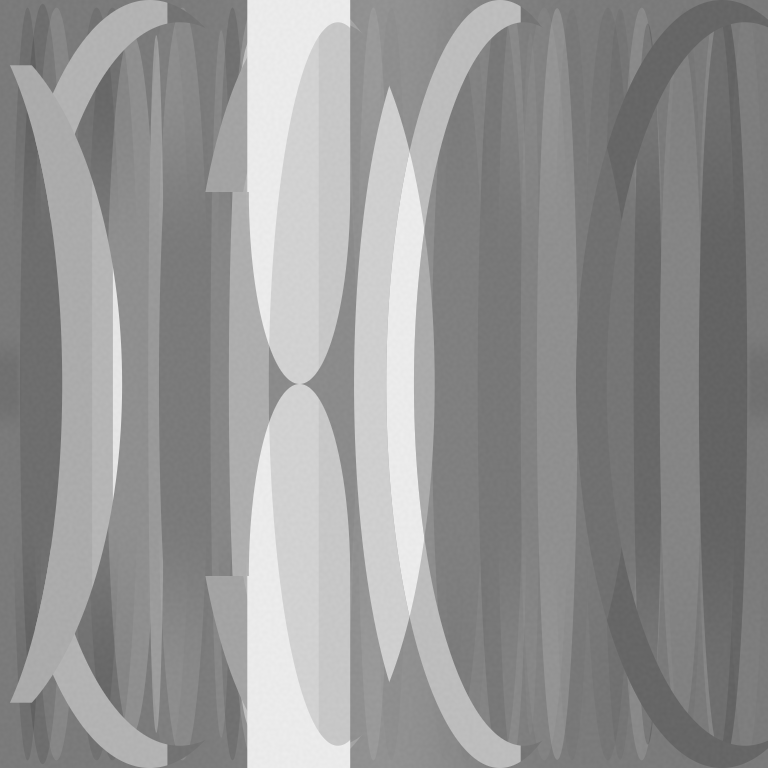
A Shadertoy shader for this background:

```glsl
// Overlapping tall grey ellipses with crescents, slim columns and a pale hourglass.

// Antialiased coverage of an axis-aligned ellipse.
float ellipse(vec2 p, vec2 center, vec2 radii) {
    vec2 q = p - center;
    float f = length(q / radii);
    float d = f * (f - 1.0) / max(length(q / (radii * radii)), 1e-4);
    return clamp(0.5 - d * iResolution.y, 0.0, 1.0);
}

// Full-height ellipse and its slightly shorter companion.
float outer(vec2 p, float x, float r) { return ellipse(p, vec2(x, 0.5), vec2(r, 0.5)); }
float inner(vec2 p, float x, float r) { return ellipse(p, vec2(x, 0.5), vec2(r, 0.471)); }

float edge(float at, float v) {
    return clamp((v - at) * iResolution.y + 0.5, 0.0, 1.0);
}

float hash(float n) { return fract(sin(n * 91.7) * 4375.5); }

vec2 gradientAt(vec2 cell) {
    float a = 6.2832 * hash(dot(cell, vec2(1.0, 57.3)));
    return vec2(cos(a), sin(a));
}

float gradientNoise(vec2 p) {
    vec2 i = floor(p), f = fract(p), u = f * f * (3.0 - 2.0 * f), e = vec2(1, 0);
    return mix(
        mix(dot(gradientAt(i), f), dot(gradientAt(i + e), f - e), u.x),
        mix(dot(gradientAt(i + e.yx), f - e.yx), dot(gradientAt(i + 1.0), f - 1.0), u.x), u.y);
}

// Slim columns: left side, right side, tone.
const vec3 columns[15] = vec3[15](
    vec3(0.026, 0.085, 0.43), vec3(0.138, 0.205, 0.56), vec3(0.193, 0.214, 0.60),
    vec3(0.207, 0.280, 0.48), vec3(0.274, 0.302, 0.53), vec3(0.298, 0.354, 0.68),
    vec3(0.350, 0.465, 0.545), vec3(0.562, 0.630, 0.50), vec3(0.622, 0.682, 0.47),
    vec3(0.678, 0.703, 0.51), vec3(0.699, 0.752, 0.56), vec3(0.785, 0.830, 0.46),
    vec3(0.825, 0.862, 0.41), vec3(0.859, 0.914, 0.52), vec3(0.910, 0.973, 0.39));

void mainImage(out vec4 fragColor, in vec2 fragCoord) {
    vec2 p = fragCoord / iResolution.xy;
    float h = abs(p.y - 0.5);
    float tone = 0.48 + 0.09 * exp(-pow((p.x - 0.5) / 0.14, 2.0));

    // Columns taper into points towards the top and bottom
    for (int i = 0; i < 15; i++) {
        vec3 c = columns[i];
        vec2 radii = vec2(0.5 * (c.y - c.x), 0.495 - 0.05 * hash(float(i)));
        tone = mix(tone, c.z, ellipse(p, vec2(0.5 * (c.x + c.y), 0.5), radii));
    }

    // Faint shards near both ends
    for (int i = 0; i < 22; i++) {
        float n = float(i);
        float x = (n + 0.2 + 0.6 * hash(n + 3.0)) / 22.0;
        float shard = ellipse(p, vec2(x, 0.5), vec2(0.02 + 0.015 * hash(n), 0.49));
        tone += shard * (hash(n + 8.0) - 0.4) * 0.13 * smoothstep(0.16, 0.4, h);
    }

    // Large ellipses, left to right
    float o0 = outer(p, -0.073, 0.154), i0 = inner(p, -0.064, 0.223);
    float o1 = outer(p, 0.195, 0.193), i1 = inner(p, 0.234, 0.189);
    float o2 = outer(p, 0.406, 0.160), i2 = inner(p, 0.437, 0.142);
    float o3 = outer(p, 0.651, 0.148), i3 = inner(p, 0.682, 0.143);
    float o4 = outer(p, 0.940, 0.190), i4 = inner(p, 0.970, 0.180);

    // Left crescents
    float tone1 = mix(0.70, 0.45, edge(0.218, p.x));
    tone = mix(tone, tone1, o1 * (1.0 - i1) * (1.0 - o0));
    float tone0 = mix(mix(0.67, 0.71, edge(0.12, p.x)), 0.90, edge(0.147, p.x));
    tone = mix(tone, tone0, i0 * (1.0 - o0) * (1.0 - edge(0.415, h)));
    tone = mix(tone, 0.64, o2 * (1.0 - i2) * edge(0.25, h));

    // Pale hourglass
    float strip = edge(0.322, p.x) * (1.0 - edge(0.456, p.x));
    float lens = ellipse(vec2(p.x, h), vec2(0.39, 0.25), vec2(0.066, 0.25));
    float pale = mix(0.82, 0.78, edge(0.415, p.x));
    pale = mix(0.92, pale, inner(p, 0.44, 0.09));
    tone = mix(tone, pale, max(lens, strip * edge(0.25, h)));

    // Bright middle bands
    tone = mix(tone, 0.81, outer(p, 0.585, 0.124) * o2 * (1.0 - o3));
    tone = mix(tone, 0.67, i3 * o2);
    float tone3 = mix(mix(0.74, 0.92, o2), 0.46, edge(0.678, p.x));
    tone = mix(tone, tone3, o3 * (1.0 - i3));

    // Dark right crescent
    tone = mix(tone, mix(0.40, 0.44, i3), o4 * (1.0 - i4));

    // Soft horizontal smudges at the sides, then fine grain
    float side = 1.0 - smoothstep(0.02, 0.03, min(p.x, 1.0 - p.x));
    tone -= 0.04 * side * (1.0 - smoothstep(0.02, 0.07, h));
    tone += 0.015 * gradientNoise(p * 190.0);
    fragColor = vec4(vec3(tone), 1.0);
}
```
